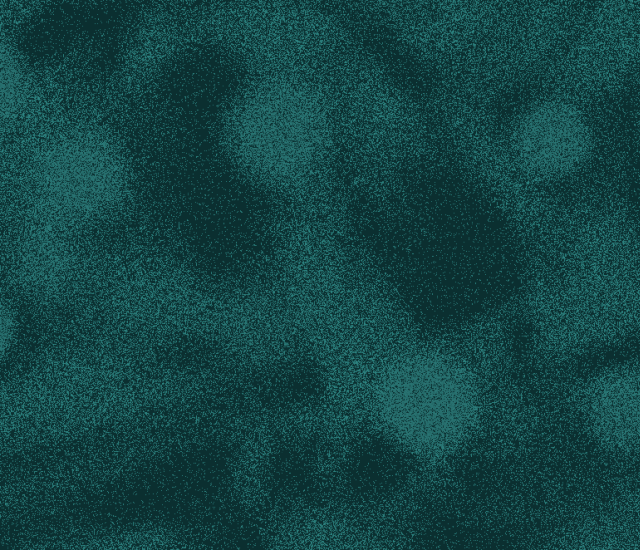
This texture is drawn by a WebGL 2 fragment shader. Its source:

```glsl
#version 300 es
precision highp float;

uniform vec2 u_resolution;
out vec4 fragColor;

const float GRAIN_ROWS = 662.0;
const float PATCH_SIZE = 0.29;
const vec3 DEEP_TEAL = vec3(0.042, 0.185, 0.19);
const vec3 SPARSE_TEAL = vec3(0.165, 0.49, 0.48);
const vec3 DENSE_TEAL = vec3(0.15, 0.43, 0.425);

float hash(vec2 cell, float seed) {
  vec3 q = fract(vec3(cell.xyx + seed * 17.13) * 0.1031);
  q += dot(q, q.yzx + 33.33);
  return fract((q.x + q.y) * q.z);
}

// Rotated, warped sine layers giving soft clouds from 0 to 1
float clouds(vec2 p, float frequency) {
  mat2 turn = mat2(0.8, 0.6, -0.6, 0.8);
  float sum = 0.0;
  float amplitude = 1.0;
  p *= frequency;
  for (int i = 0; i < 5; i++) {
    p = turn * p + 0.6 * sin(p.yx * 0.7 + float(i) * 2.3);
    sum += amplitude * sin(p.x + 1.7) * sin(p.y + 0.4);
    p *= 1.35;
    amplitude *= 0.8;
  }
  return smoothstep(-1.3, 1.5, sum);
}

// Cellular scatter of round patches, some crisp and some diffuse
float patches(vec2 p, float size) {
  p /= size;
  vec2 home = floor(p);
  float clear = 1.0;
  for (int y = -1; y <= 1; y++) {
    for (int x = -1; x <= 1; x++) {
      vec2 cell = home + vec2(x, y);
      vec2 center = cell + 0.15 + 0.7 * vec2(hash(cell, 1.0), hash(cell, 2.0));
      float radius = mix(0.17, 0.29, hash(cell, 3.0));
      float softness = mix(0.06, 0.3, hash(cell, 4.0));
      float strength = mix(0.45, 0.95, hash(cell, 5.0)) * step(0.45, hash(cell, 6.0));
      float disc = 1.0 - smoothstep(radius - softness * 0.5, radius + softness, distance(p, center));
      clear *= 1.0 - strength * disc;
    }
  }
  return 1.0 - clear;
}

// Area-weighted share of lit grains under a square footprint, in grain units
float grainCoverage(vec2 center, float footprint, float density) {
  vec2 low = center - 0.5 * footprint;
  vec2 high = center + 0.5 * footprint;
  vec2 first = floor(low);
  float lit = 0.0;
  float total = 0.0;
  for (int y = 0; y < 4; y++) {
    for (int x = 0; x < 4; x++) {
      vec2 cell = first + vec2(x, y);
      vec2 overlap = max(min(high, cell + 1.0) - max(low, cell), 0.0);
      float area = overlap.x * overlap.y;
      float brightness = mix(0.85, 1.15, hash(cell, 8.0));
      lit += area * brightness * step(hash(cell, 7.0), density);
      total += area;
    }
  }
  return lit / total;
}

void main() {
  vec2 p = gl_FragCoord.xy / u_resolution.y;

  // Density of the sprayed grains
  float cloud = clouds(p + 0.37, 9.0);
  float dense = patches(p + 2.0, PATCH_SIZE);
  float density = mix(mix(0.06, 0.43, cloud), 0.82, dense);

  // Grains over the dark ground
  float coverage = grainCoverage(p * GRAIN_ROWS, GRAIN_ROWS / u_resolution.y, density);
  vec3 grainColor = mix(SPARSE_TEAL, DENSE_TEAL, dense);
  fragColor = vec4(mix(DEEP_TEAL, grainColor, coverage), 1.0);
}
```
